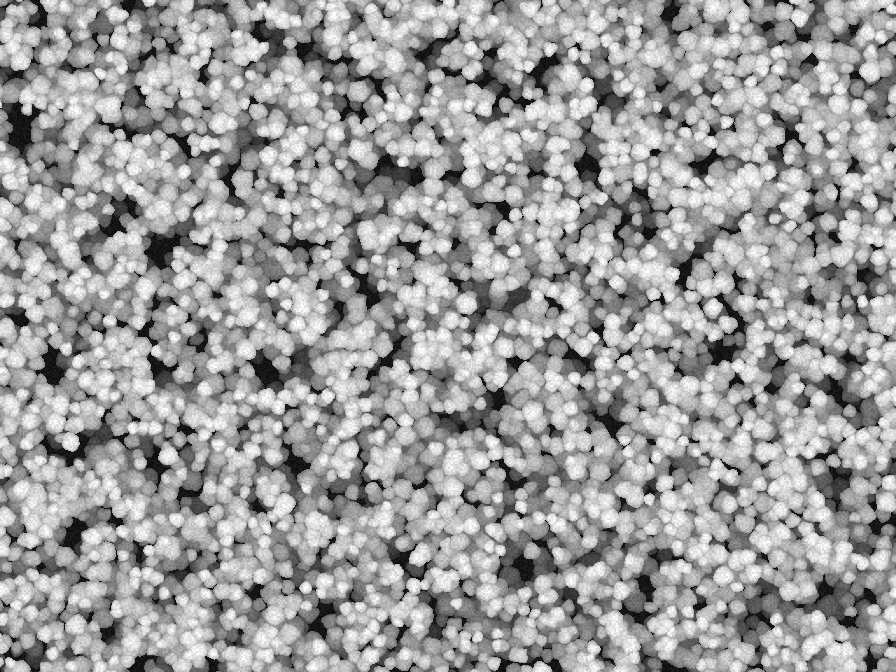
A WebGL 2 fragment shader for this texture:

```glsl
#version 300 es
precision highp float;
// Packed pale granules seen from above, heaped in clusters over dark pores.
// Five layers of jittered round cells are blended by height; layered sines
// thin out the upper layers to open pores, and fine hash noise adds speckle.

uniform vec2 u_resolution;
out vec4 fragColor;

// Four independent random values in 0..1 for an integer lattice point.
vec4 hash4(ivec2 cell, int seed) {
    uvec4 v = uvec4(ivec4(cell, seed, cell.x + 7 * cell.y));
    v = v * 1664525u + 1013904223u;
    v += v.yzxy * v.wxyz;
    v ^= v >> 16u;
    v += v.yzxy * v.wxyz;
    return vec4(v >> 8u) / 16777216.0;
}

mat2 rotation(float angle) {
    float c = cos(angle), s = sin(angle);
    return mat2(c, s, -s, c);
}

// Cluster density, roughly -1..1, from turned and folded sines.
float swell(vec2 p) {
    float sum = 0.0;
    p *= 24.0;
    for (int i = 0; i < 5; i++) {
        p = rotation(2.4) * p * 1.32 + 3.7;
        sum += sin(p.x + 1.6 * sin(0.7 * p.y));
    }
    return sum / 5.0;
}

void main() {
    vec2 p = gl_FragCoord.xy / u_resolution.y;

    // Small warp makes the granules slightly lumpy.
    vec2 warped = p + 0.0013 * sin(p.yx * 230.0 + 3.0 * sin(p * 97.0));

    // Pore floor, then granules weighted by height so the tallest wins softly.
    float toneSum = 0.08, weightSum = 1.0;
    for (int layer = 0; layer < 5; layer++) {
        float depth = float(layer);
        float cells = 40.0 + 1.5 * depth;
        mat2 turn = rotation(0.4 + 1.1 * depth);
        vec2 grid = turn * warped * cells;
        ivec2 home = ivec2(floor(grid));

        for (int k = 0; k < 9; k++) {
            ivec2 cell = home + ivec2(k % 3 - 1, k / 3 - 1);
            vec4 rnd = hash4(cell, layer);
            vec2 centre = vec2(cell) + 0.1 + 0.8 * rnd.xy;
            float radius = 0.36 + 0.3 * rnd.z * rnd.z;
            float d = length(grid - centre) / radius;
            if (d > 1.12) continue;

            // Upper layers are sparser and follow the clusters.
            float density = swell(centre * turn / cells);
            if (rnd.w > 0.87 - 0.1 * depth + 0.75 * density) continue;

            float dome = sqrt(max(0.0, 1.0 - d * d));
            float vary = fract(rnd.z * 97.0) - 0.5;
            float height = 0.3 + 0.15 * depth + 0.16 * vary + 0.22 * dome;
            float tone = 0.32 + 0.15 * depth + 0.16 * vary + 0.08 * density;
            tone = min(tone, 0.95) * (0.72 + 0.28 * dome);

            float cover = 1.0 - smoothstep(0.85, 1.12, d);
            float weight = cover * exp(24.0 * height);
            toneSum += tone * weight;
            weightSum += weight;
        }
    }
    float grey = toneSum / weightSum;

    // Fine speckle, stronger on lit surfaces.
    float speckle = hash4(ivec2(floor(p * 384.0)), 99).x - 0.5;
    grey += speckle * (0.06 + 0.09 * grey);

    fragColor = vec4(vec3(clamp(grey, 0.0, 1.0)), 1.0);
}
```
